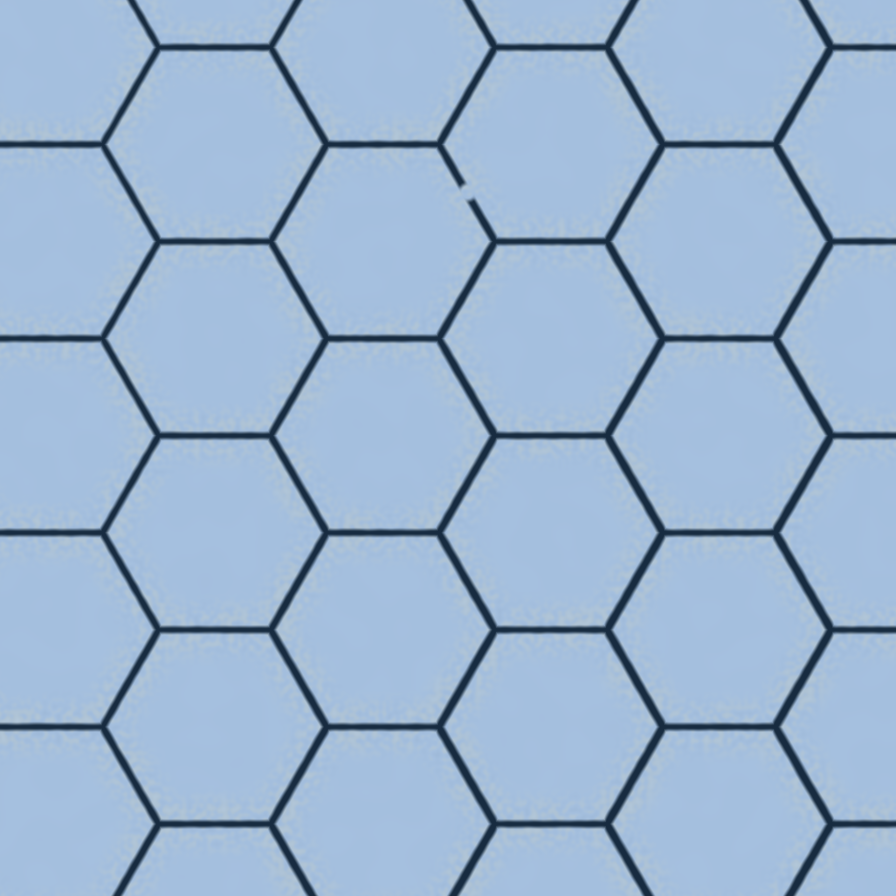
Reproduce this pattern procedurally as a WebGL 1 fragment shader.

```glsl
precision highp float;

uniform vec2 u_resolution;

const float HEX_HEIGHT = 0.2167;            // distance between flat sides
const vec2 HEX_ORIGIN = vec2(0.2396, 0.8388);
const float THIN_LINE = 0.0036;             // half widths at mid tone
const float THICK_LINE = 0.0048;
const float LINE_SOFTNESS = 0.0027;
const float WOBBLE = 0.0006;
const vec2 BREAK_CENTER = vec2(0.522, 0.7855);
const vec2 BREAK_RADII = vec2(0.006, 0.013);
const float GRAIN_SCALE = 130.0;
const float GRAIN_REACH = 0.045;            // spread of grain from the lines
const vec3 FILL = vec3(0.645, 0.75, 0.872);
const vec3 WARM_FILL = vec3(0.675, 0.755, 0.825);
const vec3 INK = vec3(0.09, 0.17, 0.25);

vec2 hashGradient(vec2 cell) {
  vec2 h = fract(cell * vec2(0.1031, 0.1137));
  h += dot(h, h.yx + 33.33);
  float angle = 6.2832 * fract((h.x + h.y) * h.x * 7.31);
  return vec2(cos(angle), sin(angle));
}

float gradientNoise(vec2 p) {
  vec2 cell = floor(p);
  vec2 f = p - cell;
  vec2 blend = f * f * f * (f * (f * 6.0 - 15.0) + 10.0);
  vec2 e = vec2(1.0, 0.0);
  float a = dot(hashGradient(cell), f);
  float b = dot(hashGradient(cell + e.xy), f - e.xy);
  float c = dot(hashGradient(cell + e.yx), f - e.yx);
  float d = dot(hashGradient(cell + e.xx), f - e.xx);
  return mix(mix(a, b, blend.x), mix(c, d, blend.x), blend.y);
}

// Absolute offset from the nearest centre of a flat-topped hexagon grid.
vec2 hexOffset(vec2 p) {
  vec2 period = vec2(sqrt(3.0), 1.0) * HEX_HEIGHT;
  vec2 a = mod(p + 0.5 * period, period) - 0.5 * period;
  vec2 b = mod(p, period) - 0.5 * period;
  return abs(dot(a, a) < dot(b, b) ? a : b);
}

void main() {
  float side = min(u_resolution.x, u_resolution.y);
  vec2 uv = gl_FragCoord.xy / side;

  // Distance to the flat and slanted sides
  vec2 q = hexOffset(uv - HEX_ORIGIN);
  float flatReach = q.y;
  float slantReach = dot(q, vec2(0.8660, 0.5));
  float edge = 0.5 * HEX_HEIGHT - max(flatReach, slantReach);

  // Slanted strokes grow heavier towards the lower right
  float slanted = smoothstep(-0.004, 0.004, slantReach - flatReach);
  float weight = smoothstep(0.0, 0.9, 0.75 * uv.x + 0.35 * (1.0 - uv.y));
  float halfWidth = mix(THIN_LINE, THICK_LINE, slanted * weight);
  halfWidth += WOBBLE * gradientNoise(uv * 70.0);

  // Soft ink with one worn break
  float soft = max(LINE_SOFTNESS, 0.75 / side);
  float ink = 1.0 - smoothstep(halfWidth - soft, halfWidth + soft, edge);
  ink *= smoothstep(BREAK_RADII.x, BREAK_RADII.y, distance(uv, BREAK_CENTER));

  // Pale warm grain gathered around the lines
  float grain = gradientNoise(uv * GRAIN_SCALE);
  float patches = gradientNoise(uv * 24.0 + 17.0);
  float nearLine = 1.0 - smoothstep(0.008, GRAIN_REACH, edge);
  float warmth = nearLine * smoothstep(-0.25, 0.35, grain + 0.5 * patches);
  vec3 color = mix(FILL, WARM_FILL, warmth);
  color += 0.035 * nearLine * grain + 0.006 * patches;

  gl_FragColor = vec4(mix(color, INK, ink), 1.0);
}
```
